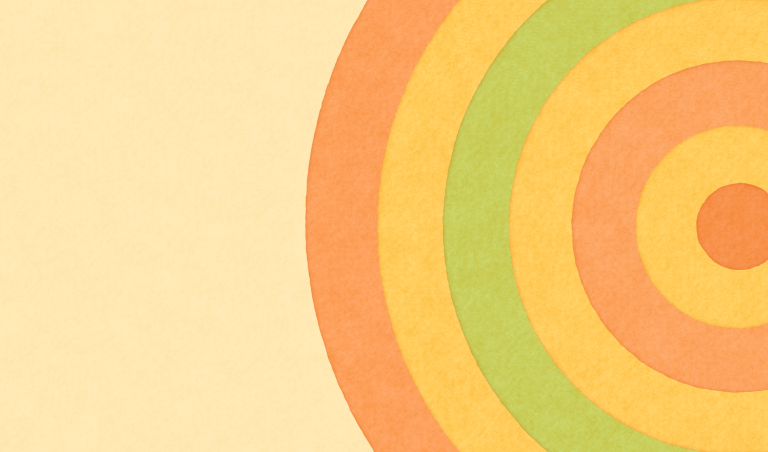
This background is drawn by a Shadertoy shader. Its source:

```glsl
// Nested paper discs in orange, yellow and green on a cream sheet.
// Discs are painted from the largest inward with slightly rough rims;
// layered value noise gives the paper its grain, fibres and soft blotches.

const int DISC_COUNT = 7;

// Centre x, centre y and radius, in units of canvas height.
const vec3 DISCS[DISC_COUNT] = vec3[DISC_COUNT](
    vec3(1.608, 0.512, 0.9325),
    vec3(1.613, 0.500, 0.7786),
    vec3(1.635, 0.500, 0.6550),
    vec3(1.631, 0.500, 0.5055),
    vec3(1.632, 0.499, 0.3670),
    vec3(1.631, 0.498, 0.2250),
    vec3(1.637, 0.499, 0.0960));

const vec3 CREAM      = vec3(1.00, 0.91, 0.70);
const vec3 ORANGE     = vec3(0.99, 0.63, 0.36);
const vec3 PEACH      = vec3(0.99, 0.645, 0.38);
const vec3 YELLOW     = vec3(1.00, 0.80, 0.36);
const vec3 GREEN      = vec3(0.79, 0.81, 0.36);
const vec3 TANGERINE  = vec3(0.97, 0.57, 0.29);

const vec3 DISC_COLORS[DISC_COUNT] = vec3[DISC_COUNT](
    ORANGE, YELLOW, GREEN, YELLOW, PEACH, YELLOW, TANGERINE);

const vec3  RIM_TINT       = vec3(0.96, 0.84, 0.70);
const float RIM_WIDTH      = 0.0035;
const float EDGE_ROUGHNESS = 0.0028;
const vec3  GRAIN_TINT     = vec3(0.02, 0.07, 0.13);
const float DISC_GRAIN     = 1.0;
const float SHEET_GRAIN    = 0.4;

float hash(vec2 p) {
    return fract(sin(dot(p, vec2(127.1, 311.7))) * 43758.5453);
}

float valueNoise(vec2 p) {
    vec2 cell = floor(p);
    vec2 f = fract(p);
    f = f * f * (3.0 - 2.0 * f);
    float low  = mix(hash(cell), hash(cell + vec2(1.0, 0.0)), f.x);
    float high = mix(hash(cell + vec2(0.0, 1.0)), hash(cell + 1.0), f.x);
    return mix(low, high, f.y);
}

// Signed paper texture, centred on zero.
float paperGrain(vec2 p) {
    float fine   = valueNoise(p * 260.0) - 0.5;
    float fibre  = valueNoise(mat2(0.8, 0.6, -0.6, 0.8) * p * vec2(150.0, 95.0)) - 0.5;
    float blotch = valueNoise(p * 28.0 + 7.3) - 0.5;
    return 0.55 * fine + 0.45 * fibre + 0.3 * blotch;
}

void mainImage(out vec4 fragColor, in vec2 fragCoord) {
    vec2 p = fragCoord / iResolution.y;
    float pixel = 1.0 / iResolution.y;

    // Fine raggedness shared by all rims.
    float wobble = EDGE_ROUGHNESS * (0.6 * valueNoise(p * 110.0)
                 + 0.4 * valueNoise(p * 45.0) - 0.5);

    // Discs, largest first, each with a darker line just inside its rim.
    vec3 color = CREAM;
    float onDisc = 0.0;
    for (int i = 0; i < DISC_COUNT; i++) {
        float dist = length(p - DISCS[i].xy) - DISCS[i].z + wobble;
        float cover = smoothstep(-0.75 * pixel, 0.75 * pixel, -dist);
        float rim = exp(-abs(dist) / RIM_WIDTH);
        vec3 paint = DISC_COLORS[i] * mix(vec3(1.0), RIM_TINT, rim);
        color = mix(color, paint, cover);
        onDisc = max(onDisc, cover);
    }

    // Paper texture, gentler on the bare sheet.
    float strength = mix(SHEET_GRAIN, DISC_GRAIN, onDisc);
    color += GRAIN_TINT * paperGrain(p) * strength;

    fragColor = vec4(clamp(color, 0.0, 1.0), 1.0);
}
```
